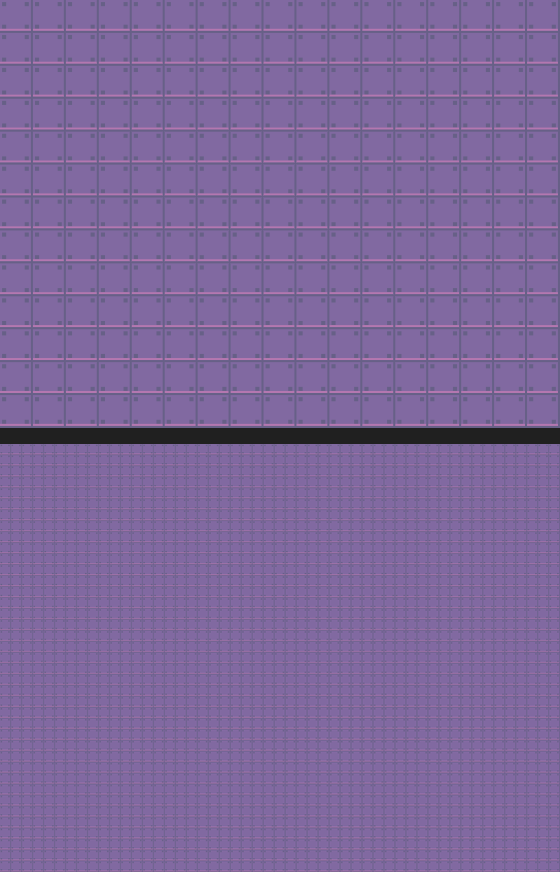
Top: one tile. Bottom: repeated 3 by 3.
Reproduce this pattern procedurally as a Shadertoy shader.

```glsl
const vec2 REPEATS = vec2(17.0, 13.0);
const float UNITS = 16.0; // grid units along each side of a panel

const vec3 PANEL = vec3(0.505, 0.412, 0.630);
const vec3 SEAM = vec3(0.403, 0.378, 0.530);
const vec3 HIGHLIGHT = vec3(0.705, 0.468, 0.690);

// Smooth coverage of a strip that wraps around the panel
float strip(float position, float centre, float width, float pixel) {
    float offset = abs(mod(position - centre + 0.5 * UNITS, UNITS) - 0.5 * UNITS);
    return clamp((0.5 * width - offset) / pixel + 0.5, 0.0, 1.0);
}

// Four square studs, mirrored about the middle of the panel face
float studs(vec2 position, vec2 middle, float spread, float size, vec2 pixel) {
    vec2 folded = abs(position - middle);
    return strip(folded.x, spread, size, pixel.x) * strip(folded.y, spread, size, pixel.y);
}

vec3 panelColor(vec2 position, vec2 pixel) {
    vec3 color = mix(PANEL, SEAM, studs(position, vec2(7.5, 8.5), 5.5, 2.0, pixel));

    // Lit lower edge, then the seams that cut across it
    color = mix(color, HIGHLIGHT, strip(position.y, 1.5, 1.0, pixel.y));
    float seamX = strip(position.x, 15.5, 1.0, pixel.x);
    float seamY = strip(position.y, 0.5, 1.0, pixel.y);
    return mix(color, SEAM, max(seamX, seamY));
}

void mainImage(out vec4 fragColor, in vec2 fragCoord) {
    vec2 cell = fract(fragCoord / iResolution.xy * REPEATS);
    vec2 pixel = UNITS * REPEATS / iResolution.xy;
    fragColor = vec4(panelColor(cell * UNITS, pixel), 1.0);
}
```
